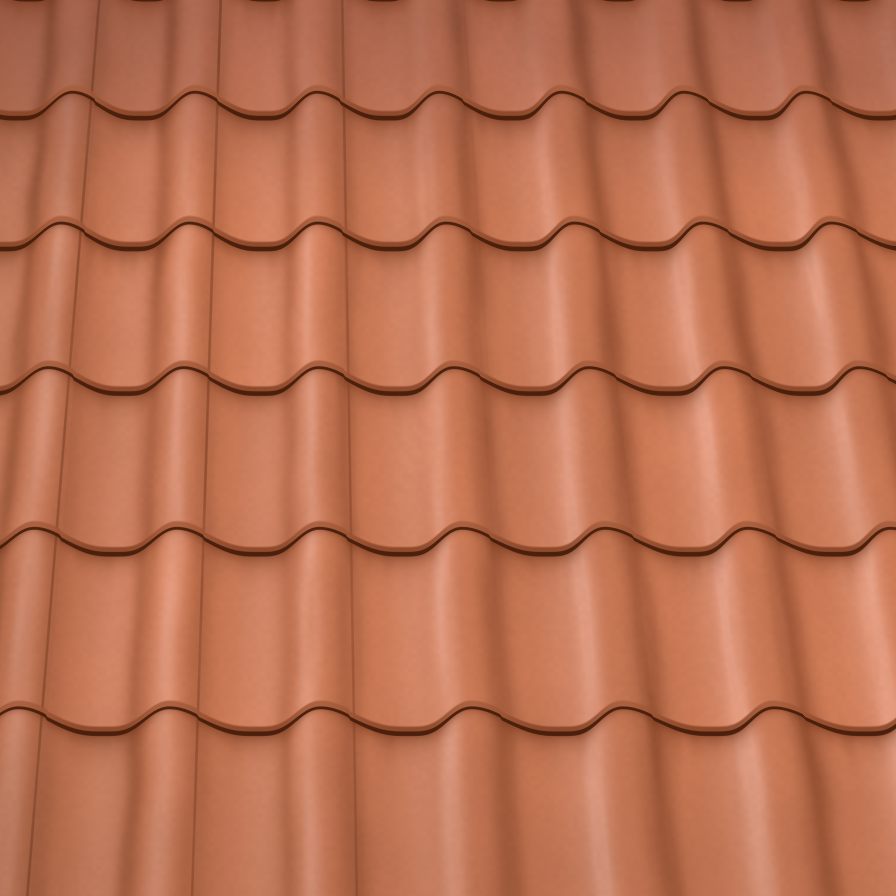
Reproduce this texture procedurally as a Shadertoy shader.

```glsl
// Draws a terracotta roof of wavy clay tiles receding in perspective.

const float TAU = 6.28318;

float hash(vec2 p) {
    return fract(sin(dot(p, vec2(127.1, 311.7))) * 43758.5453);
}

float noise(vec2 p) {
    vec2 i = floor(p), f = fract(p);
    f *= f * (3.0 - 2.0 * f);
    return mix(mix(hash(i), hash(i + vec2(1, 0)), f.x),
               mix(hash(i + vec2(0, 1)), hash(i + 1.0), f.x), f.y);
}

// Soft stripe that repeats once per tile column.
float band(float u, float center, float width) {
    float d = (fract(u - center + 0.5) - 0.5) / width;
    return exp(-d * d);
}

// Height of the tile wave: narrow crest at whole u, wide skewed trough.
float waveHeight(float u) {
    float skewed = u - 0.04 * (1.0 - cos(TAU * u));
    return pow(0.5 + 0.5 * cos(TAU * skewed), 1.8);
}

void mainImage(out vec4 fragColor, in vec2 fragCoord) {
    vec2 p = fragCoord / iResolution.xy;
    float px = 1.0 / iResolution.y;
    float down = 1.0 - p.y;

    // Perspective columns: u is whole on each crest
    float columnWidth = 0.0469 * (down + 2.807);
    float u = (p.x - 0.353 - 0.006 * down) / columnWidth;
    float column = round(u), w = u - column;
    float height = waveHeight(u);

    // Perspective rows: r is whole on each lip, with a small jog at the joint
    float jog = 0.07 * smoothstep(0.0, 0.17, w) * smoothstep(0.2, 0.18, w);
    float depth = down + 0.029 * (height + jog - 0.5) + 2.807;
    float r = 21.02 - 61.45 / depth;
    float below = (fract(r + 0.5) - 0.5) * depth * depth / 61.45;
    float along = fract(r);
    vec2 tile = vec2(floor(u - 0.2), floor(r));

    // Streaks and blotches in the glaze
    float streak = noise(vec2(u * 15.0 + tile.y * 7.3, r * 1.7));
    float blotch = noise(vec2(u * 4.0, r * 3.0) + 19.0);
    float wobble = 0.035 * (noise(vec2(column * 5.0, r * 3.0)) - 0.5);

    // Clay body, darker on the slopes turned from the light
    vec3 col = vec3(0.79, 0.47, 0.33);
    float side = smoothstep(0.1, 0.75, p.x);
    float rightShade = band(u + wobble, 0.19, 0.10) * mix(0.35, 0.75, side);
    float leftShade = band(u + wobble, -0.22, 0.065) * 0.6 * (1.0 - smoothstep(0.2, 0.5, p.x));
    float shade = max(rightShade, leftShade) * (0.75 + 0.4 * streak);
    col = mix(col, vec3(0.58, 0.31, 0.19), shade);

    // Pale sheen: a wide glow and a sharper highlight moving off the crest
    float glow = smoothstep(-0.1, 0.35, down);
    float wide = band(u, mix(-0.40, -0.30, side), 0.17) * 0.4;
    float narrow = band(u + wobble, mix(-0.01, -0.21, side), 0.085);
    narrow *= 0.45 + 0.5 * streak;
    float sheen = clamp(wide + narrow, 0.0, 1.0) * glow * (1.0 - 0.2 * along);
    col = mix(col, vec3(0.90, 0.63, 0.53), sheen * (1.0 - 0.6 * shade));

    // Tile to tile variation, mottling and grain
    col *= 0.98 + 0.04 * hash(tile + 3.0) + 0.035 * (blotch - 0.5);
    col *= 1.0 + 0.025 * (noise(p * 190.0) - 0.5);

    // Vertical joints, seen only on the left
    float joint = abs(w - 0.22 - 0.03 * column) * columnWidth;
    float seam = 1.0 - smoothstep(0.0006, 0.0012 + px, joint);
    seam *= 0.5 * smoothstep(0.6, 0.3, p.x) * (0.6 + 0.4 * blotch);
    col = mix(col, vec3(0.43, 0.20, 0.10), seam);

    // Light falls off toward the top and the edges
    col *= mix(vec3(0.86, 0.86, 0.93), vec3(1.0), smoothstep(0.0, 0.27, down));
    col *= 1.0 - 0.07 * smoothstep(0.25, 0.0, p.x) - 0.06 * smoothstep(0.75, 1.0, down);

    // Shadow cast under each lip, deepest in the troughs
    float reach = mix(0.013, 0.004, height) * (0.8 + 0.4 * streak);
    float shadow = step(0.0, below) * exp(-below / reach);
    col = mix(col, vec3(0.43, 0.19, 0.08), 0.75 * shadow);

    // Cut edge of the tile with a thin dark gap beneath
    float rim = smoothstep(-0.0075 - px, -0.0065 + px, below) * step(below, 0.001);
    vec3 rimColor = mix(vec3(0.54, 0.27, 0.15), vec3(0.66, 0.37, 0.24), height);
    col = mix(col, rimColor, rim * 0.9);
    float gapWidth = mix(0.0023, 0.0013, height);
    float gap = 1.0 - smoothstep(gapWidth - 0.5 * px, gapWidth + px, abs(below - 0.001));
    col = mix(col, vec3(0.27, 0.11, 0.04), gap * 0.92);

    fragColor = vec4(clamp(col, 0.0, 1.0), 1.0);
}
```
